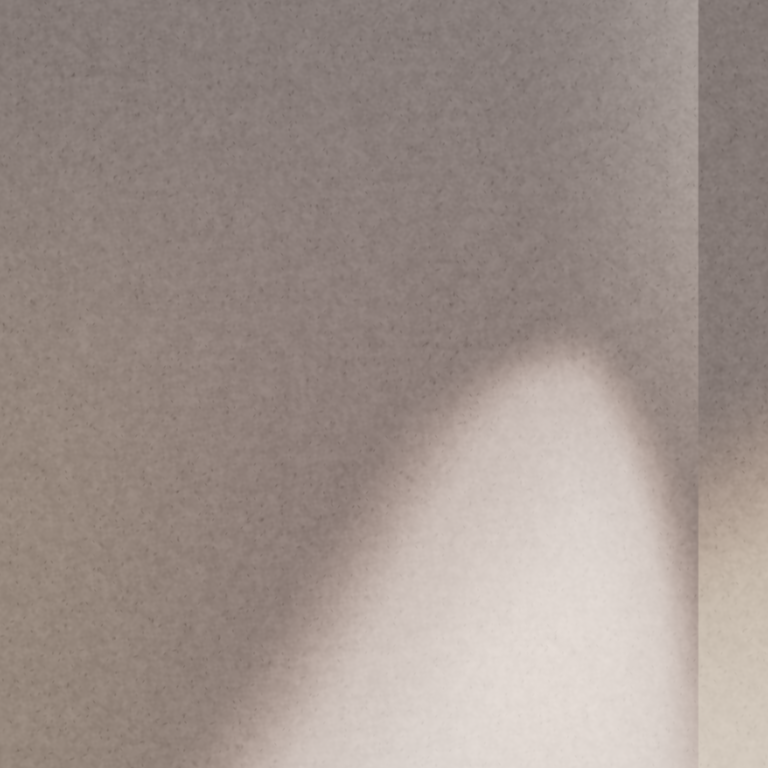
This background is drawn by a WebGL 2 fragment shader. Its source:

```glsl
#version 300 es
precision highp float;
// A matte speckled wall with a soft cone of light cut by a vertical corner.
// The cone is bounded by two curves in x as functions of height, each with
// its own blur; value noise and scattered flecks give the plaster grain.

uniform vec2 u_resolution;
out vec4 fragColor;

float hash(vec2 p) {
    return fract(sin(dot(p, vec2(127.1, 311.7))) * 43758.5453);
}

float noise(vec2 p) {
    vec2 i = floor(p), f = fract(p);
    f = f * f * (3.0 - 2.0 * f);
    return mix(mix(hash(i), hash(i + vec2(1, 0)), f.x),
               mix(hash(i + vec2(0, 1)), hash(i + vec2(1, 1)), f.x), f.y);
}

// Sparse soft flecks: one small tilted ellipse in a few of the cells
float flecks(vec2 p) {
    vec2 cell = floor(p);
    vec2 centre = 0.35 + 0.3 * vec2(hash(cell + 3.7), hash(cell + 8.1));
    vec2 d = fract(p) - centre;
    d.x += d.y * (hash(cell + 5.3) - 0.5);
    float shape = 1.0 - smoothstep(0.0, 0.34, length(d * vec2(1.3, 0.9)));
    return shape * smoothstep(0.75, 1.0, hash(cell));
}

// Unlit wall left of the corner, catching a pale sheen as it turns
vec3 wallColor(vec2 uv) {
    vec3 low = mix(vec3(0.585, 0.528, 0.484), vec3(0.550, 0.491, 0.468), smoothstep(0.0, 0.45, uv.x));
    vec3 high = mix(vec3(0.517, 0.476, 0.461), vec3(0.540, 0.502, 0.492), uv.x);
    vec3 color = mix(low, high, smoothstep(0.25, 1.05, uv.y));
    vec2 haze = (uv - vec2(0.25, 0.6)) * vec2(1.0, 1.2);
    color += vec3(0.020, 0.015, 0.016) * exp(-dot(haze, haze) * 7.0);
    float sheen = pow(smoothstep(0.66, 0.99, uv.x), 1.2);
    return color + vec3(0.135, 0.137, 0.128) * sheen * smoothstep(0.15, 0.8, uv.y);
}

// How far inside the cone a point lies, from 0 to 1
float coneLight(vec2 uv) {
    float bend = max(uv.y - 0.41, 0.0);
    float inLeft = uv.x - (0.272 + 0.665 * uv.y + 3.0 * bend * bend);
    float drop = max(uv.y - 0.15, 0.0);
    float inRight = 0.908 - 0.8 * drop * drop - uv.x;
    float reach = mix(0.13, 0.09, smoothstep(0.0, 0.4, uv.y));
    float left = 0.75 * smoothstep(-0.07, reach, inLeft) + 0.25 * smoothstep(0.0, 0.32, inLeft);
    float right = 0.85 * smoothstep(-0.035, 0.055, inRight) + 0.15 * smoothstep(0.0, 0.13, inRight);
    right = mix(right, 1.0, 0.6 * (1.0 - smoothstep(0.0, 0.32, uv.y)));
    return left * right * (1.0 - smoothstep(0.49, 0.62, uv.y));
}

// Blend shadow to light, warming the penumbra between them
vec3 litColor(vec3 shade, vec3 light, float amount) {
    return mix(shade, light, amount) + vec3(0.008, -0.010, -0.018) * 4.0 * amount * (1.0 - amount);
}

void main() {
    vec2 uv = gl_FragCoord.xy / u_resolution;

    // Main wall and its cone of light
    vec3 light = mix(vec3(0.855, 0.826, 0.806), vec3(0.835, 0.803, 0.785), smoothstep(0.1, 0.55, uv.y));
    vec2 core = (uv - vec2(0.72, 0.12)) * vec2(1.0, 0.7);
    light += vec3(0.030, 0.024, 0.020) * exp(-dot(core, core) * 40.0);
    vec3 wall = litColor(wallColor(uv), light, coneLight(uv));

    // Strip beyond the corner with its own slanting pool of light
    float rise = uv.y - 0.6 * (uv.x - 0.909);
    float pool = 1.0 - smoothstep(0.18, 0.49, rise);
    vec3 stripShade = mix(vec3(0.540, 0.488, 0.468), vec3(0.515, 0.476, 0.463), uv.y);
    vec3 stripLight = mix(vec3(0.825, 0.785, 0.740), vec3(0.775, 0.725, 0.670), smoothstep(0.0, 0.3, uv.y));
    vec3 strip = litColor(stripShade, stripLight, pool);

    float corner = smoothstep(0.9075, 0.9110, uv.x);
    vec3 color = mix(wall, strip, corner);

    // Grain on turned grids, weaker where the light washes it out
    float brightness = smoothstep(0.55, 0.85, color.g);
    vec2 turned = mat2(0.8, 0.6, -0.6, 0.8) * uv;
    float grain = noise(turned * 250.0) + noise(turned.yx * 140.0 + 17.0) + 0.5 * noise(turned * 65.0 + 41.0) - 1.25;
    color += grain * mix(0.034, 0.016, brightness);
    float specks = flecks(uv * 110.0) + flecks(turned * 83.0 + 29.0) + flecks(uv * 57.0 + 53.0) * 0.7;
    color -= specks * mix(0.055, 0.024, brightness);

    fragColor = vec4(clamp(color, 0.0, 1.0), 1.0);
}
```
